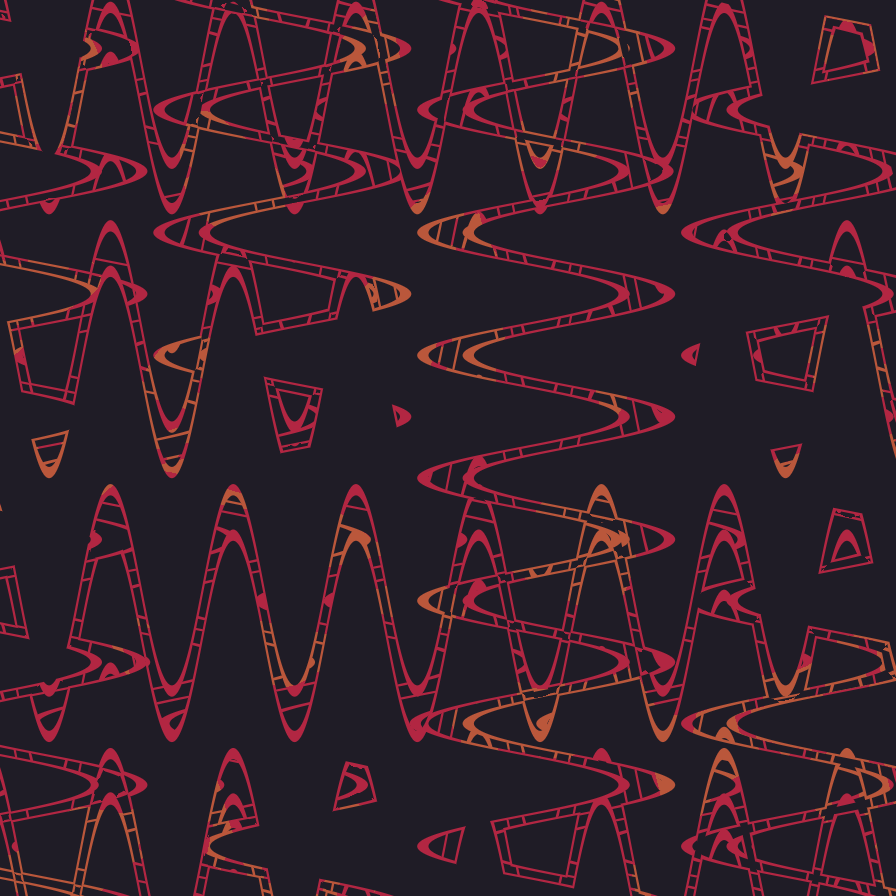
Reproduce this pattern procedurally as a WebGL 1 fragment shader.

```glsl
precision highp float;
// Crimson and orange ladder bands: outlines of a random cell map, folded by crossed sine waves.
uniform vec2 u_resolution;

#define WAVES 7.3          // sine periods across the canvas
#define AMPLITUDE 0.82     // wave height, in periods
#define CELL 2.15          // size of a map cell, in periods
#define FILLED 0.45        // share of filled map cells
#define BAND 0.185         // half width of a band
#define LINE 0.046         // half width of a line
#define RUNG 0.60          // mean distance of the rungs
#define ORANGE_LEVEL 0.10  // noise level above which orange may appear
#define ORANGE_SHARE 0.55  // share of orange pieces within such a patch

const float TAU = 6.2831853;
const vec3 BACKGROUND = vec3(0.12, 0.11, 0.15);
const vec3 CRIMSON = vec3(0.70, 0.15, 0.26);
const vec3 ORANGE = vec3(0.73, 0.34, 0.23);

float hash(vec2 p) {
  return fract(sin(dot(p, vec2(127.1, 311.7))) * 43758.55);
}

float gradientDot(vec2 corner, vec2 p) {
  float angle = TAU * hash(corner + 17.3);
  return dot(vec2(cos(angle), sin(angle)), p - corner);
}

float gradientNoise(vec2 p) {
  vec2 i = floor(p), f = p - i;
  vec2 u = f * f * f * (f * (f * 6.0 - 15.0) + 10.0);
  float low = mix(gradientDot(i, p), gradientDot(i + vec2(1.0, 0.0), p), u.x);
  float high = mix(gradientDot(i + vec2(0.0, 1.0), p), gradientDot(i + 1.0, p), u.x);
  return mix(low, high, u.y);
}

float filled(vec2 cell) {
  return step(hash(cell + 5.7), FILLED);
}

// Distance to an edge, or far away if the cells on its two sides are alike.
float edgeDistance(float d, float sideA, float sideB) {
  return sideA == sideB ? CELL : d;
}

// Distance to the map outline, measured from the nearest grid vertex.
float outlineDistance(vec2 r, vec2 vertex) {
  float ne = filled(vertex);
  float nw = filled(vertex - vec2(1.0, 0.0));
  float se = filled(vertex - vec2(0.0, 1.0));
  float sw = filled(vertex - 1.0);
  vec2 a = abs(r);
  float d = edgeDistance(max(a.y, -r.x), ne, se);
  d = min(d, edgeDistance(max(a.y, r.x), nw, sw));
  d = min(d, edgeDistance(max(a.x, -r.y), ne, nw));
  return min(d, edgeDistance(max(a.x, r.y), se, sw));
}

// Smooth coverage of a line at distance d, for a pixel of the given size.
float stroke(float d, float pixel) {
  return clamp((LINE - abs(d)) / pixel + 0.5, 0.0, 1.0);
}

void main() {
  float scale = WAVES / u_resolution.y;
  vec2 p = gl_FragCoord.xy * scale + vec2(-0.15, -0.155);

  // Fold the plane, keeping the pixel size along each folded axis.
  vec2 q = p + AMPLITUDE * sin(TAU * p.yx);
  vec2 slope = AMPLITUDE * TAU * cos(TAU * p.yx);
  vec2 pixel = scale * sqrt(1.0 + slope * slope);

  // Two border lines of each band.
  vec2 vertex = floor(q / CELL + 0.5);
  vec2 r = q - vertex * CELL;
  float d = outlineDistance(r, vertex);
  bool upright = abs(d - abs(r.x)) < abs(d - abs(r.y));
  float across = upright ? pixel.x : pixel.y;
  float ink = stroke(d - BAND, across);

  // Unevenly spaced rungs inside the band.
  float along = (upright ? q.y : q.x) / RUNG;
  float lane = upright ? vertex.x + 41.0 : vertex.y;
  float index = floor(along);
  float jitter = 0.5 + 0.6 * (hash(vec2(index, lane)) - 0.5);
  float rung = stroke((along - index - jitter) * RUNG, upright ? pixel.y : pixel.x);
  float inside = clamp((BAND - d) / across + 0.5, 0.0, 1.0);
  ink = max(ink, rung * inside);

  // Orange pieces gather in patches.
  float patchOn = step(ORANGE_LEVEL, gradientNoise(p * 0.9 + 3.4));
  float pieceOn = step(hash(floor(q / RUNG) + 9.1), ORANGE_SHARE);
  vec3 lineColor = mix(CRIMSON, ORANGE, patchOn * pieceOn);

  gl_FragColor = vec4(mix(BACKGROUND, lineColor, ink), 1.0);
}
```
